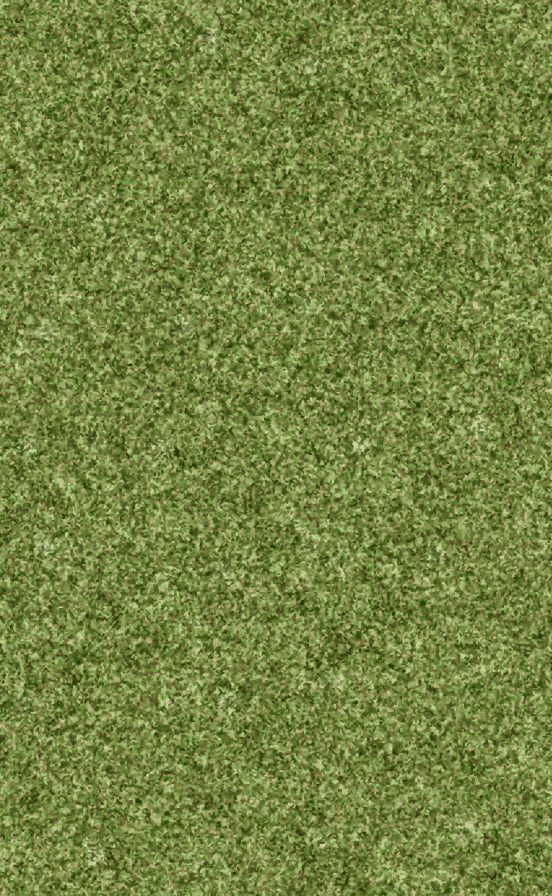
Reproduce this texture procedurally as a WebGL 1 fragment shader.

```glsl
precision highp float;
// Short mown lawn seen from above: two layers of cellular noise with stretched,
// randomly turned cells make the blades; layered sines add soft mottling, and
// sparse jittered spots add pale tufts.

uniform vec2 u_resolution;

#define FINE_CELLS 345.0    // fine blades per canvas height
#define COARSE_CELLS 185.0  // coarse blades per canvas height
#define TUFT_CELLS 7.0      // pale tufts per canvas height
#define CONTRAST 1.28
#define MOTTLE 0.09
#define HUE_SPREAD 0.13
#define SOFTNESS 6.0        // lower values blend neighbouring blades more
#define SHADE vec3(0.20, 0.26, 0.05)
#define GRASS vec3(0.45, 0.51, 0.235)
#define TIP vec3(0.72, 0.78, 0.52)

vec3 hash3(vec2 cell) {
  vec3 q = fract(cell.xyx * vec3(0.1031, 0.1030, 0.0973));
  q += dot(q, q.yxz + 33.33);
  return fract((q.xxy + q.yzz) * q.zyx);
}

// Smooth mottling in about -1..1
float mottle(vec2 p) {
  vec2 w = p + 0.02 * sin(p.yx * vec2(37.0, 31.0) + vec2(1.3, 4.1));
  float broad = sin(w.x * 43.0 + 1.7 * sin(w.y * 29.0)) * sin(w.y * 51.0 + w.x * 17.0);
  float small = sin(w.x * 113.0 - w.y * 61.0) * sin(w.y * 127.0 + w.x * 39.0);
  return 0.6 * broad + 0.4 * small;
}

// Blended values of nearby blades: x = tone, y = hue, both in 0..1
vec2 blades(vec2 p, float cells, float seed) {
  vec2 g = p * cells;
  vec2 base = floor(g);
  vec2 total = vec2(0.0);
  float weights = 0.0;
  for (int j = -1; j <= 1; j++) {
    for (int i = -1; i <= 1; i++) {
      vec2 cell = base + vec2(float(i), float(j));
      vec3 place = hash3(cell + seed);
      vec3 look = hash3(cell + seed + 71.7);
      vec2 d = g - cell - 0.15 - 0.7 * place.xy;
      float angle = 3.14159 * place.z;
      float c = cos(angle);
      float s = sin(angle);
      d = vec2(c * d.x + s * d.y, c * d.y - s * d.x) * vec2(0.7, 1.5);
      float w = exp(-SOFTNESS * dot(d, d));
      total += w * look.xy;
      weights += w;
    }
  }
  return total / max(weights, 1e-5);
}

// Soft pale spots, only in some of the cells
float tufts(vec2 p) {
  vec2 g = p * TUFT_CELLS;
  vec2 cell = floor(g);
  vec3 r = hash3(cell + 19.0);
  vec2 d = fract(g) - 0.2 - 0.6 * r.xy;
  return smoothstep(0.14, 0.0, length(d)) * step(0.35, r.z);
}

vec3 grassColor(float tone) {
  float t = clamp(tone, -0.1, 1.1);
  return t < 0.5 ? mix(SHADE, GRASS, t * 2.0) : mix(GRASS, TIP, t * 2.0 - 1.0);
}

void main() {
  vec2 p = gl_FragCoord.xy / u_resolution.y;
  vec2 fine = blades(p, FINE_CELLS, 3.0);
  vec2 coarse = blades(p, COARSE_CELLS, 211.0);
  vec2 grain = mix(coarse, fine, 0.6) - 0.5;

  float tuft = tufts(p);
  float tone = 0.51 + CONTRAST * grain.x + MOTTLE * mottle(p);
  tone += tuft * (0.14 + 0.5 * max(grain.x, 0.0));

  // Straw to fresh green, with a little cool light on the tufts
  vec3 color = grassColor(tone);
  color += HUE_SPREAD * grain.y * vec3(1.0, -0.3, 0.6);
  color.b += 0.03 * tuft;
  gl_FragColor = vec4(clamp(color, 0.0, 1.0), 1.0);
}
```
